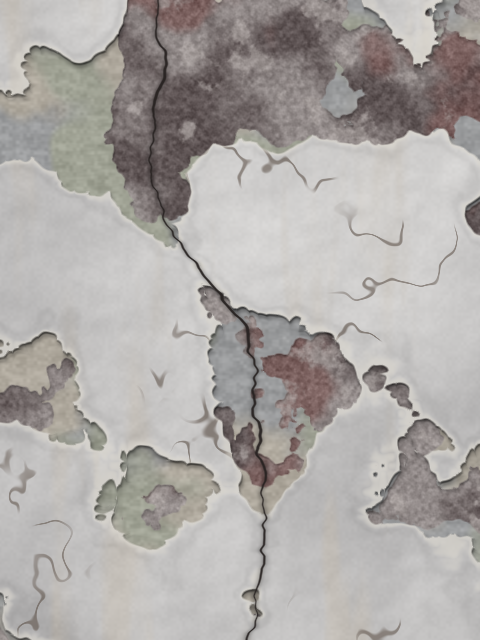
A WebGL 2 fragment shader for this texture:

```glsl
#version 300 es
precision highp float;
// Pale paint flaking off weathered plaster and masonry along a vertical crack.

#define PEEL_LEVEL 0.155     // higher keeps more paint
#define UNDERCOAT_LEVEL 0.05 // higher keeps more undercoat
#define PATCH_SCALE 3.6
#define CHIP_SCALE 19.0
#define CHIP_DEPTH 0.07
#define CRACK_WIDTH 0.0022
#define SHADOW_REACH 0.011
#define SHADOW_DEPTH 0.62
#define GRAIN_SCALE 135.0
#define GRAIN_DEPTH 0.26

uniform vec2 u_resolution;
out vec4 fragColor;

float hash(vec2 p) {
  return fract(sin(dot(p, vec2(127.1, 311.7))) * 43758.5);
}

float noise(vec2 p) {
  vec2 i = floor(p), f = fract(p);
  f = f * f * (3.0 - 2.0 * f);
  return mix(mix(hash(i), hash(i + vec2(1, 0)), f.x),
             mix(hash(i + vec2(0, 1)), hash(i + vec2(1, 1)), f.x), f.y);
}

float fbm(vec2 p, int octaves) {
  float sum = 0.0, gain = 0.5;
  for (int i = 0; i < octaves; i++) {
    sum += gain * noise(p);
    p = mat2(1.6, 1.2, -1.2, 1.6) * p + 3.7;
    gain *= 0.5;
  }
  return sum;
}

float bell(vec2 v) { return exp(-dot(v, v)); }

float crackX(float y) {
  return mix(0.535, 0.335, smoothstep(0.5, 0.97, y))
       + 0.050 * (noise(vec2(y * 6.0, 4.0)) - 0.5)
       + 0.022 * (noise(vec2(y * 23.0, 9.0)) - 0.5)
       + 0.009 * (noise(vec2(y * 75.0, 2.0)) - 0.5);
}

// Positive where paint has come away, negative where it holds.
float peel(vec2 p) {
  float reach = 0.045 + 0.045 * smoothstep(0.1, 0.5, p.y);
  float loss = 0.3 * bell(vec2((p.x - crackX(p.y)) / reach, 0.0));
  loss += 0.27 * smoothstep(0.98, 1.14, p.y) * smoothstep(0.12, 0.36, p.x);
  loss += 0.22 * (1.0 - smoothstep(0.1, 0.3, p.x)) * bell(vec2(0.0, (p.y - 1.0) / 0.13));
  for (int i = 0; i < 4; i++) { // alternating tall and flat pockets
    float k = float(i), tall = 1.0 - mod(k, 2.0);
    vec2 centre = vec2(0.13 + 0.24 * k, 0.29 + 0.23 * tall);
    vec2 size = mix(vec2(0.11, 0.065), vec2(0.11, 0.15), tall);
    loss += mix(0.16, 0.24, tall) * bell((p - centre) / size);
  }
  vec2 q = p + 0.012 * vec2(noise(p * 17.0), noise(p * 17.0 + 31.0));
  loss += 1.05 * (fbm(q * PATCH_SCALE + 11.0, 3) - 0.44);
  loss += CHIP_DEPTH * (abs(2.0 * noise(q * CHIP_SCALE) - 1.0) - 0.33);
  loss += 0.022 * (abs(2.0 * noise(p * CHIP_SCALE * 2.9) - 1.0) - 0.33);
  return loss - PEEL_LEVEL;
}

float undercoatLoss(vec2 p, float loss) {
  float keep = 0.12 * (1.0 - smoothstep(0.2, 0.32, p.x)) * smoothstep(0.7, 0.85, p.y);
  return loss - UNDERCOAT_LEVEL - keep + 0.7 * (fbm(p * 7.0 + 41.0, 5) - 0.48);
}

float cover(float loss, float soft) { return 1.0 - smoothstep(-soft, soft, loss); }

vec3 masonry(vec2 p) {
  vec3 c = mix(vec3(0.37, 0.33, 0.33), vec3(0.57, 0.54, 0.535),
               smoothstep(0.3, 0.64, fbm(p * 8.0 + 5.0, 5)));
  c = mix(c, vec3(0.47, 0.345, 0.335), 0.75 * smoothstep(0.46, 0.6, fbm(p * 5.0 + 23.0, 4)));
  c = mix(c, vec3(0.66, 0.63, 0.62), 0.7 * smoothstep(0.58, 0.7, fbm(p * 18.0 + 60.0, 5)));
  return c + GRAIN_DEPTH * (fbm(p * GRAIN_SCALE, 2) - 0.375);
}

vec3 undercoat(vec2 p) {
  vec3 c = mix(vec3(0.60, 0.605, 0.61), vec3(0.68, 0.655, 0.61),
               smoothstep(0.38, 0.56, fbm(p * 5.0 + 70.0, 4)));
  c = mix(c, vec3(0.62, 0.63, 0.575), smoothstep(0.5, 0.58, fbm(p * 4.0 + 90.0, 3)));
  c += 0.13 * (fbm(p * vec2(24.0, 70.0), 3) - 0.44);
  return c + 0.07 * (noise(p * GRAIN_SCALE) - 0.5);
}

vec3 paint(vec2 p, float loss) {
  float tone = 0.5 + 1.7 * (fbm(p * 2.6 + 14.0, 4) - 0.47) + 0.4 * (p.y - 0.6);
  vec3 c = mix(vec3(0.705, 0.70, 0.70), vec3(0.835, 0.83, 0.825), clamp(tone, 0.0, 1.0));
  float streak = fbm(p * vec2(16.0, 2.0) + 8.0, 3);
  c = mix(c, vec3(0.77, 0.73, 0.67), 0.4 * smoothstep(0.5, 0.72, streak));
  c += 0.16 * (fbm(p * 11.0, 3) - fbm(p * 11.0 + vec2(-0.1, 0.16), 3)); // soft relief
  c += 0.022 * (noise(p * GRAIN_SCALE * 1.2) - 0.5);
  // Fine splits, then the curled lip along each broken edge.
  float split = abs(fbm(p * 9.0 + 50.0, 3) - 0.44);
  float gate = smoothstep(0.56, 0.64, fbm(p * 5.0 + 33.0, 3));
  c = mix(c, vec3(0.44, 0.40, 0.37), 0.7 * gate * (1.0 - smoothstep(0.004, 0.018, split)));
  c -= 0.035 * bell(vec2((loss + 0.065) / 0.03, 0.0));
  return mix(c, vec3(0.86, 0.845, 0.81), 0.6 * smoothstep(-0.04, -0.005, loss));
}

void main() {
  vec2 p = gl_FragCoord.xy / u_resolution.x;
  float loss = peel(p);
  float under = undercoatLoss(p, loss);
  float painted = cover(loss, clamp(fwidth(loss), 0.001, 0.02));
  float coated = cover(under, clamp(fwidth(under), 0.002, 0.03));

  // Bare layers, with a thin dark step below the undercoat.
  vec2 toLight = vec2(-0.3, 1.0) * SHADOW_REACH;
  vec2 step1 = p + 0.4 * toLight;
  float nearLoss = peel(step1);
  float ledge = cover(undercoatLoss(step1, nearLoss), 0.02) * (1.0 - coated);
  vec3 color = mix(masonry(p) * (1.0 - 0.25 * ledge), undercoat(p), coated);

  // Shadow cast by the lifted paint.
  float shade = 0.6 * cover(nearLoss, 0.012) + 0.4 * cover(peel(p + toLight), 0.03);
  color *= 1.0 - SHADOW_DEPTH * shade;
  color = mix(color, paint(p, loss), painted);

  // Main crack with a darkened border.
  float offset = abs(p.x - crackX(p.y));
  float width = CRACK_WIDTH * (0.45 + 1.1 * noise(vec2(p.y * 14.0, 6.0)));
  color *= 1.0 - 0.22 * bell(vec2(offset / 0.008, 0.0));
  float aa = 1.0 / u_resolution.x;
  color = mix(color, vec3(0.15, 0.13, 0.125), 0.92 * cover(offset - width, aa));
  fragColor = vec4(clamp(color, 0.0, 1.0), 1.0);
}
```
